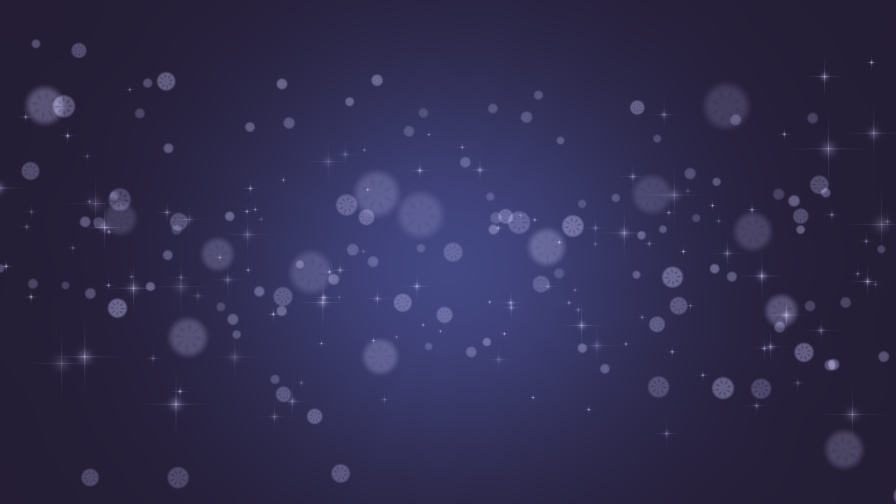
Write a Shadertoy shader that draws this background.

```glsl
const float TAU = 6.28318;
const vec3 NIGHT = vec3(0.140, 0.113, 0.208);
const vec3 GLOW = vec3(0.262, 0.278, 0.510);
const vec3 FROST = vec3(0.75, 0.74, 0.93);
const vec2 GLOW_CENTER = vec2(0.0, -0.03);

vec3 hash3(vec2 id) {
    vec3 q = fract(id.xyx * vec3(0.1031, 0.1030, 0.0973));
    q += dot(q, q.yzx + 33.33);
    return fract((q.xxy + q.yzz) * q.zyx);
}

float segment(vec2 p, vec2 a, vec2 b) {
    vec2 ab = b - a;
    return length(p - a - ab * clamp(dot(p - a, ab) / dot(ab, ab), 0.0, 1.0));
}

// Evenly spread in x, gathered around the middle in y
vec2 scatter(float i, float seed, vec2 spread) {
    vec3 h = hash3(vec2(i, seed));
    float x = fract(i * 0.618034 + seed * 0.37) - 0.5 + 0.06 * (h.z - 0.5);
    return vec2(x, h.x + h.y - 1.0) * spread;
}

// Eight forked arms over a faint disc of radius 1
float snowflake(vec2 p, float soft) {
    float r = length(p);
    float sector = TAU / 8.0;
    float a = mod(atan(p.y, p.x) + 0.5 * sector, sector) - 0.5 * sector;
    vec2 f = r * vec2(cos(a), abs(sin(a)));
    float arm = segment(f, vec2(0.15, 0.0), vec2(0.95, 0.0));
    float fork = segment(f, vec2(0.52, 0.0), vec2(0.86, 0.25));
    float lines = 1.0 - smoothstep(0.05, 0.07 + soft, min(arm, fork));
    float disc = 1.0 - smoothstep(0.9 - soft, 0.9 + soft, r);
    return 0.45 * disc + 0.55 * lines * disc;
}

float flakeLayer(vec2 p, int count, float radius, float blur, vec2 spread, float seed, float px) {
    float sum = 0.0;
    for (int i = 0; i < count; i++) {
        float id = float(i) + 1.0;
        vec3 h = hash3(vec2(id, seed + 19.0));
        float size = radius * mix(0.75, 1.2, h.x);
        vec2 q = (p - scatter(id, seed, spread)) / size;
        if (dot(q, q) < 2.5) {
            float turn = h.y * TAU;
            q = mat2(cos(turn), -sin(turn), sin(turn), cos(turn)) * q;
            sum += snowflake(q, blur + px / size) * mix(0.5, 1.0, h.z);
        }
    }
    return sum;
}

// Thin cross with a round glowing core
float sparkle(vec2 p, float size, float px) {
    vec2 d = abs(p);
    float thick = max(0.0011, 0.6 * px);
    vec2 fade = exp(-3.5 * d / size) * (1.0 - smoothstep(0.6, 1.0, d / size));
    vec2 thin = exp(-d * d / (thick * thick));
    float core = exp(-dot(p, p) / (0.018 * size * size + px * px));
    return 0.6 * (fade.x * thin.y + fade.y * thin.x) + 0.55 * core;
}

float sparkleLayer(vec2 p, int count, vec2 spread, float seed, float px) {
    float sum = 0.0;
    for (int i = 0; i < count; i++) {
        float id = float(i) + 1.0;
        vec3 h = hash3(vec2(id, seed + 7.0));
        vec2 c = scatter(id, seed, spread);
        // Larger toward the sides, as if nearer
        float size = (0.014 + 0.065 * h.x * h.x * h.x) * (0.6 + abs(c.x));
        vec2 q = p - c;
        if (max(abs(q.x), abs(q.y)) < size) {
            sum += sparkle(q, size, px) * mix(0.35, 0.9, h.y);
        }
    }
    return sum;
}

vec3 backdrop(vec2 p) {
    vec2 d = p - GLOW_CENTER;
    float r = length(d * vec2(0.97, 1.03));
    float a = atan(d.y, d.x);
    float rays = cos(7.0 * a + 1.0) * cos(12.0 * a - 2.0) + 0.5 * cos(23.0 * a);
    float glow = exp(-r * r / 0.18);
    glow += 0.022 * rays * smoothstep(0.05, 0.3, r) * exp(-2.0 * r);
    return mix(NIGHT, GLOW, glow);
}

void mainImage(out vec4 fragColor, in vec2 fragCoord) {
    float px = 1.0 / iResolution.y;
    vec2 p = (fragCoord - 0.5 * iResolution.xy) * px;
    float wide = iResolution.x * px;

    vec3 color = backdrop(p);

    // Far to near: sparkles, small, middle and blurred flakes
    float light = 0.7 * sparkleLayer(p, 120, vec2(wide, 0.46), 3.0, px);
    light += 0.42 * flakeLayer(p, 72, 0.0105, 0.10, vec2(wide, 0.44), 11.0, px);
    light += 0.48 * flakeLayer(p, 36, 0.0205, 0.06, vec2(wide, 0.62), 23.0, px);
    light += 0.36 * flakeLayer(p, 16, 0.0400, 0.22, vec2(wide, 0.75), 41.0, px);

    color = mix(color, FROST, min(light, 0.85));
    fragColor = vec4(color, 1.0);
}
```
